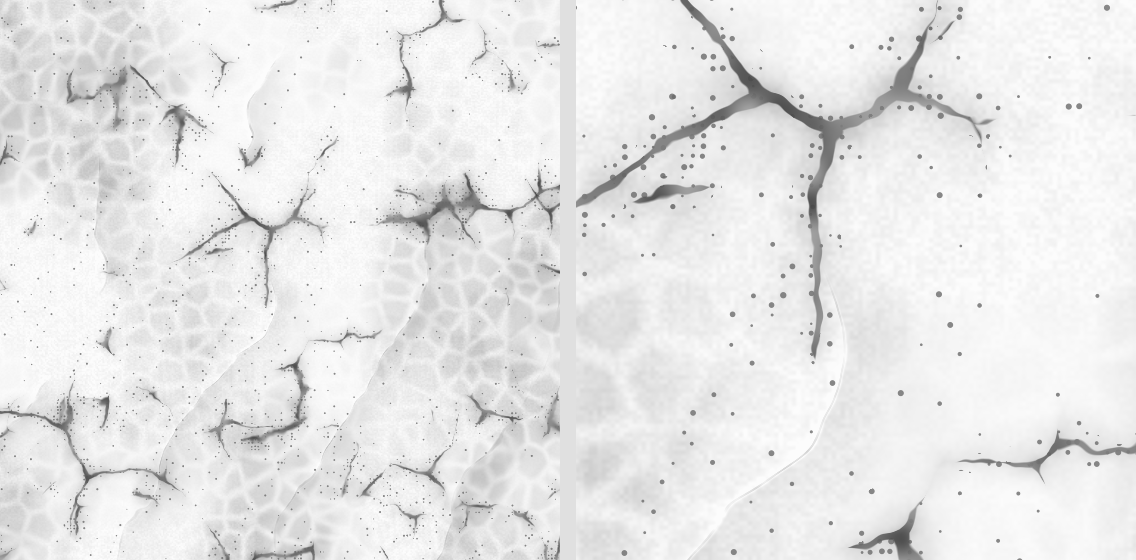
Left: the whole. Right: its middle third, enlarged.
Reproduce this texture procedurally as a WebGL 1 fragment shader.

```glsl
precision highp float;
// White marble with pale cell veins, steep slab seams and broken dark cracks.
uniform vec2 u_resolution;

float hash(vec2 p) {
  return fract(sin(dot(p, vec2(127.1, 311.7))) * 43758.5453);
}

float noise(vec2 p) {
  vec2 i = floor(p), f = fract(p);
  f = f * f * (3.0 - 2.0 * f);
  return mix(mix(hash(i), hash(i + vec2(1.0, 0.0)), f.x),
             mix(hash(i + vec2(0.0, 1.0)), hash(i + 1.0), f.x), f.y);
}

float fbm(vec2 p) {
  float sum = 0.0, amp = 0.52;
  for (int i = 0; i < 5; i++) {
    sum += amp * noise(p);
    p = mat2(1.6, 1.2, -1.2, 1.6) * p + 7.3;
    amp *= 0.5;
  }
  return sum;
}

// x: closeness to a cell edge, y: closeness to a junction of three cells
vec2 cellEdges(vec2 p) {
  vec2 base = floor(p);
  vec3 near = vec3(9.0);
  for (int y = -1; y <= 1; y++) {
    for (int x = -1; x <= 1; x++) {
      vec2 c = base + vec2(float(x), float(y));
      float d = length(c + vec2(hash(c), hash(c + 57.3)) - p);
      if (d < near.x) near = vec3(d, near.xy);
      else if (d < near.y) near = vec3(near.x, d, near.y);
      else near.z = min(near.z, d);
    }
  }
  return near.yz - near.x;
}

// Random dots on a jittered grid, kept with the given probability
float specks(vec2 p, float chance, float blur) {
  vec2 id = floor(p);
  vec2 center = 0.35 + 0.3 * vec2(hash(id + 3.1), hash(id + 8.7));
  float radius = 0.12 + 0.2 * hash(id + 5.5);
  float dot0 = 1.0 - smoothstep(radius - blur, radius + blur, length(fract(p) - center));
  return dot0 * step(hash(id), chance);
}

void main() {
  float px = 1.0 / min(u_resolution.x, u_resolution.y);
  vec2 uv = gl_FragCoord.xy * px;
  vec2 warp = vec2(fbm(uv * 9.0), fbm(uv * 9.0 + 40.0)) - 0.5;
  vec2 lean = vec2(uv.x - 0.22 * uv.y, 0.55 * uv.y);

  // Grey clouds broken up by soft pale veins
  float cloud = smoothstep(0.4, 0.72, fbm(lean * 4.5 + 11.0));
  float cell = smoothstep(0.0, 0.45, cellEdges((uv + 0.035 * warp) * 22.0).x);
  float tone = 0.98 - 0.13 * cloud * mix(0.4, 1.0, cell) - 0.012 * cell;
  tone -= 0.05 * smoothstep(0.55, 0.8, noise(uv * 26.0 + 5.0)) * cloud;

  // Long steep seams, shaded on one side
  float across = 3.6 * (lean.x + 0.3 * (fbm(uv * 2.3 + 21.0) - 0.5) + 0.02 * warp.x);
  float side = fract(across);
  float seamDist = min(side, 1.0 - side) / 3.6;
  float seamMask = smoothstep(0.3, 0.6, noise(uv * 5.0 + 63.0));
  tone -= 0.09 * seamMask * exp(-side * 7.0) * smoothstep(0.0, 0.012, side);
  tone += 0.05 * seamMask * exp(-seamDist * 170.0);
  float hairline = 1.0 - smoothstep(0.0004, 0.0008 + px, seamDist);
  tone -= 0.2 * hairline * seamMask * noise(uv * 70.0);

  // Fine stippled grain
  float stipple = smoothstep(0.35, 0.65, noise(uv * 7.0 + 31.0));
  tone += (noise(uv * 380.0) - 0.5) * mix(0.015, 0.05, stipple);
  tone = min(tone, 0.99);

  // Broken, tapering cracks at two sizes with smudged junctions
  for (int i = 0; i < 2; i++) {
    float scale = 5.0 + 4.5 * float(i);
    vec2 shift = vec2(17.0, 29.0) * float(i + 1);
    vec2 edge = cellEdges((uv + 0.07 * warp) * scale + shift);
    float dist = 0.5 * edge.x / scale;
    float mask = smoothstep(0.56, 0.86, noise(uv * scale * 1.6 + shift.yx));
    float ragged = noise(uv * 140.0 + shift);
    float junction = exp(-edge.y * 9.0);
    float width = mix(-0.0022, 0.0022, mask) + 0.0018 * (ragged - 0.5)
                + 0.003 * junction * mask;
    float crack = 1.0 - smoothstep(width - px, width + px, dist);
    float halo = mask * exp(-dist * 110.0);

    tone -= 0.16 * halo * fbm(uv * 45.0) + 0.22 * junction * mask;
    float dots = specks(uv * 170.0 + shift, 0.5 * halo, 170.0 * px * 0.6);
    tone = mix(tone, 0.42, 0.8 * dots);
    float ink = mix(0.25, 0.68, noise(uv * 55.0 + shift));
    tone = mix(tone, min(tone, ink), 0.9 * crack);
  }

  gl_FragColor = vec4(vec3(clamp(tone, 0.0, 1.0)), 1.0);
}
```
